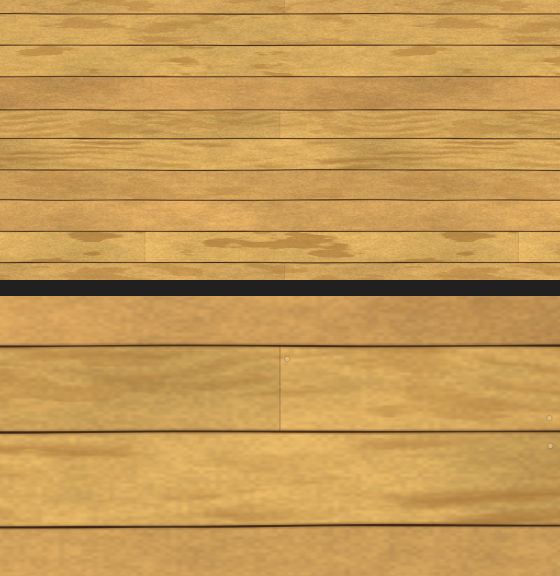
Top: the whole. Bottom: its middle third, enlarged.
Give the GLSL for this texture, as a Shadertoy shader.

```glsl
// Nine horizontal planks of golden timber with dark gaps, butt joints and nails.
// Each plank has its own tone, grain figure and stains, all made of value noise
// that wraps along x, so the decking repeats one and a half times across.

const float PERIOD = 4.0 / 3.0;      // tile width, in canvas heights
const int PLANKS = 9;
const float GAP_HALF = 0.0013;
const float GAP_SHADE = 0.0050;
const float GAP_WOBBLE = 0.0040;
const float JOINT_HALF = 0.0010;
const float NAIL_RADIUS = 0.0026;
const float RING_FREQ = 40.0;
const vec3 GOLD = vec3(0.826, 0.664, 0.368);
const vec3 ROSY = vec3(0.805, 0.615, 0.350);
const vec3 STAIN = vec3(0.64, 0.44, 0.20);
const vec3 FIGURE_TINT = vec3(0.66, 0.47, 0.23);
const vec3 BROWN = vec3(0.45, 0.31, 0.17);
const vec3 GAP_DARK = vec3(0.20, 0.12, 0.08);
const vec3 NAIL_LIGHT = vec3(0.90, 0.78, 0.55);

// Per plank, from the lowest gap upwards; a negative joint means none.
const float GAP_Y[9] = float[](0.0625, 0.1745, 0.286, 0.393, 0.505, 0.607, 0.7266, 0.8385, 0.9505);
const float ROSINESS[9] = float[](0.1, 0.8, 0.75, 0.15, 0.2, 1.0, 0.1, 0.2, 0.4);
const float FIGURE[9] = float[](0.15, 0.03, 0.08, 1.0, 0.65, 0.04, 0.2, 0.12, 0.1);
const float STAINING[9] = float[](1.0, 0.15, 0.35, 0.2, 0.5, 0.2, 0.8, 0.6, 0.6);
const float JOINT_X[9] = float[](0.518, -1.0, -1.0, -1.0, 1.0, -1.0, -1.0, -1.0, 1.0156);
const float NAIL_X[3] = float[](0.511, 1.011, 1.318);

float hash(vec2 p) {
    vec3 q = fract(p.xyx * 0.1031);
    q += dot(q, q.yzx + 33.33);
    return fract((q.x + q.y) * q.z);
}

// Value noise that wraps after cells.x cells along the tile.
float noise(vec2 p, vec2 cells, float seed) {
    vec2 q = vec2(p.x / PERIOD, p.y) * cells;
    vec2 i = floor(q);
    vec2 f = q - i;
    f = f * f * (3.0 - 2.0 * f);
    float x0 = mod(i.x, cells.x);
    float x1 = mod(i.x + 1.0, cells.x);
    float y = i.y + seed;
    return mix(mix(hash(vec2(x0, y)), hash(vec2(x1, y)), f.x),
               mix(hash(vec2(x0, y + 1.0)), hash(vec2(x1, y + 1.0)), f.x), f.y);
}

float fbm(vec2 p, vec2 cells, float seed) {
    float sum = 0.0;
    float weight = 0.53;
    for (int k = 0; k < 4; k++) {
        sum += weight * noise(p, cells, seed + 71.0 * float(k));
        cells *= 2.0;
        weight *= 0.5;
    }
    return sum;
}

// Coverage of a shape whose signed distance is d.
float fill(float d, float px) {
    return 1.0 - smoothstep(-0.7 * px, 0.7 * px, d);
}

float wrapX(float dx) {
    return mod(dx + 0.5 * PERIOD, PERIOD) - 0.5 * PERIOD;
}

vec3 woodColor(vec2 p, int plank) {
    float seed = 137.0 * float(plank) + 11.0;
    float blotch = fbm(p, vec2(4.0, 7.0), seed);
    float fibre = fbm(p, vec2(30.0, 80.0), seed + 300.0);
    float speckle = noise(p, vec2(200.0, 256.0), seed + 500.0);
    float shade = 1.0 + 0.22 * (blotch - 0.5) + 0.12 * (fibre - 0.5) + 0.09 * (speckle - 0.5);

    // Weathered clouding that crosses the planks
    shade += 0.09 * (noise(p, vec2(5.0, 4.0), 61.0) - 0.5);

    // Paler wood to the right of a joint
    if (JOINT_X[plank] >= 0.0) {
        shade += 0.07 * exp(-6.0 * mod(p.x - JOINT_X[plank], PERIOD));
    }
    vec3 color = mix(GOLD, ROSY, ROSINESS[plank]) * shade;

    // Uneven growth bands: gentle waves broken up by long streaks
    float warp = noise(p, vec2(5.0, 7.0), seed + 700.0);
    float streak = fbm(p, vec2(9.0, 45.0), seed + 800.0);
    float ring = 0.5 + 0.5 * sin(6.2832 * (p.y * RING_FREQ + 2.2 * warp + 1.3 * streak));
    float presence = smoothstep(0.2, 0.65, noise(p, vec2(7.0, 16.0), seed + 900.0));
    float band = ring * smoothstep(0.3, 0.65, streak) * mix(0.3, 1.0, presence);
    color = mix(color, FIGURE_TINT, 0.75 * FIGURE[plank] * band);

    // Ragged stains stretched along the grain
    float stain = smoothstep(0.56, 0.66, fbm(p, vec2(8.0, 32.0), seed + 1100.0));
    return mix(color, STAIN, 0.55 * STAINING[plank] * stain);
}

void mainImage(out vec4 fragColor, in vec2 fragCoord) {
    float px = 1.0 / iResolution.y;
    vec2 p = fragCoord * px;
    float y = p.y + GAP_WOBBLE * (noise(p, vec2(6.0, 9.0), 5.0) - 0.5);

    // Find the plank and the distance to its nearest gap
    int plank = PLANKS - 1;
    for (int k = 0; k < PLANKS; k++) {
        if (y >= GAP_Y[k]) plank = k;
    }
    float along = mod(y - GAP_Y[plank], 1.0);
    float height = mod(GAP_Y[(plank + 1) % PLANKS] - GAP_Y[plank], 1.0);
    float gap = min(along, height - along);
    vec3 color = woodColor(p, plank);

    // Butt joint
    if (JOINT_X[plank] >= 0.0) {
        float d = abs(wrapX(p.x - JOINT_X[plank])) - JOINT_HALF;
        color = mix(color, BROWN, 0.3 * fill(d, px));
    }

    // Nails near both edges, some missing
    for (int k = 0; k < 6; k++) {
        vec2 id = vec2(float(k) + 3.0, float(plank) * 7.0 + 2.0);
        float nailY = k < 3 ? 0.15 * height : 0.85 * height;
        float dx = wrapX(p.x - NAIL_X[k % 3] - 0.012 * (hash(id) - 0.5));
        float d = length(vec2(dx, along - nailY)) - NAIL_RADIUS;
        float shown = step(0.45, hash(id + 40.0));
        color = mix(color, BROWN, 0.25 * shown * fill(d - 0.0012, px));
        color = mix(color, NAIL_LIGHT, 0.75 * shown * fill(d, px));
    }

    // Worn edge, then the dark gap, thinner and paler in places
    float wear = noise(p, vec2(14.0, 9.0), 23.0);
    color = mix(color, BROWN, 0.5 * (1.0 - smoothstep(0.0, GAP_SHADE, gap)));
    float core = fill(gap - GAP_HALF * mix(0.6, 1.3, wear), px);
    color = mix(color, GAP_DARK, core * mix(0.75, 1.0, wear));
    fragColor = vec4(color, 1.0);
}
```
